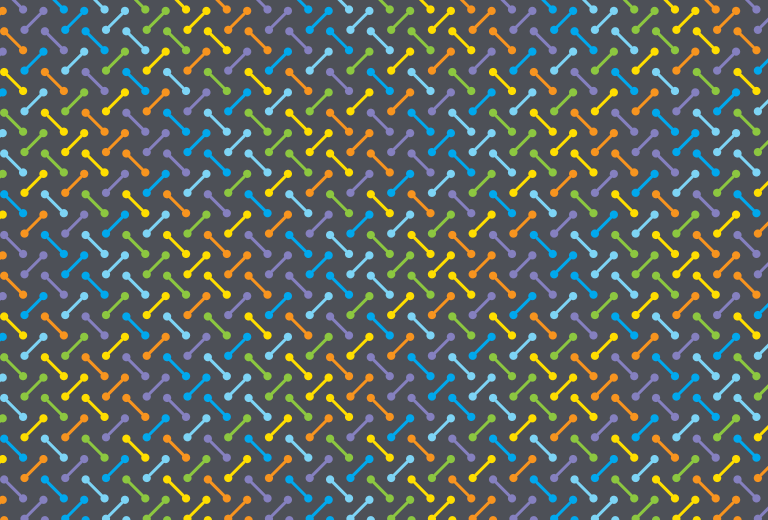
This pattern is drawn by a Shadertoy shader. Its source:

```glsl
// Staggered rows of diagonal dumbbells in six cycling colours on dark grey.
#define COLUMNS 18.85             // repeats across the canvas width
#define ORIGIN vec2(1.334, 1.0)   // first dumbbell, in repeats from the top left
#define REACH 0.2325              // offset of each dot from the centre, per axis
#define DOT_RADIUS 0.100
#define BAR_HALF_WIDTH 0.037
#define BACKGROUND vec3(0.303, 0.312, 0.343)

const vec3 PALETTE[6] = vec3[6](
    vec3(0.97, 0.58, 0.12),   // orange
    vec3(0.52, 0.50, 0.75),   // purple
    vec3(0.00, 0.66, 0.93),   // blue
    vec3(0.49, 0.83, 0.96),   // light blue
    vec3(0.55, 0.78, 0.25),   // green
    vec3(1.00, 0.87, 0.00));  // yellow

// Colour shift of each row; the list runs forwards, then backwards.
const int ROW_SHIFT[6] = int[6](1, 2, 0, 3, 5, 4);

int wrap(int value, int count) {
    return ((value % count) + count) % count;
}

vec3 dumbbellColour(int row, int column) {
    int step12 = wrap(row, 12);
    int mirrored = min(step12, 11 - step12);
    return PALETTE[wrap(ROW_SHIFT[mirrored] + column, 6)];
}

// Signed distance to a bar from -tip to tip with a dot on each end.
float dumbbellDistance(vec2 p, vec2 tip) {
    float along = clamp(dot(p, tip) / dot(tip, tip), -1.0, 1.0);
    float bar = length(p - tip * along) - BAR_HALF_WIDTH;
    float dots = min(length(p - tip), length(p + tip)) - DOT_RADIUS;
    return min(bar, dots);
}

void mainImage(out vec4 fragColor, in vec2 fragCoord) {
    float pixel = COLUMNS / iResolution.x;
    vec2 p = vec2(fragCoord.x, iResolution.y - fragCoord.y) * pixel - ORIGIN;
    vec3 colour = BACKGROUND;

    // Rows sit half a repeat apart, so shapes reach into adjacent rows.
    int nearestRow = int(floor(p.y * 2.0 + 0.5));
    for (int i = -1; i <= 1; i++) {
        int row = nearestRow + i;
        bool odd = wrap(row, 2) == 1;
        float stagger = odd ? -0.5 : 0.0;
        float column = floor(p.x - stagger + 0.5);
        vec2 centre = vec2(column + stagger, float(row) * 0.5);

        // Even rows fall to the right, odd rows rise.
        vec2 tip = REACH * vec2(1.0, odd ? -1.0 : 1.0);
        float dist = dumbbellDistance(p - centre, tip);
        float coverage = clamp(0.5 - dist / pixel, 0.0, 1.0);
        colour = mix(colour, dumbbellColour(row, int(column)), coverage);
    }

    fragColor = vec4(colour, 1.0);
}
```
